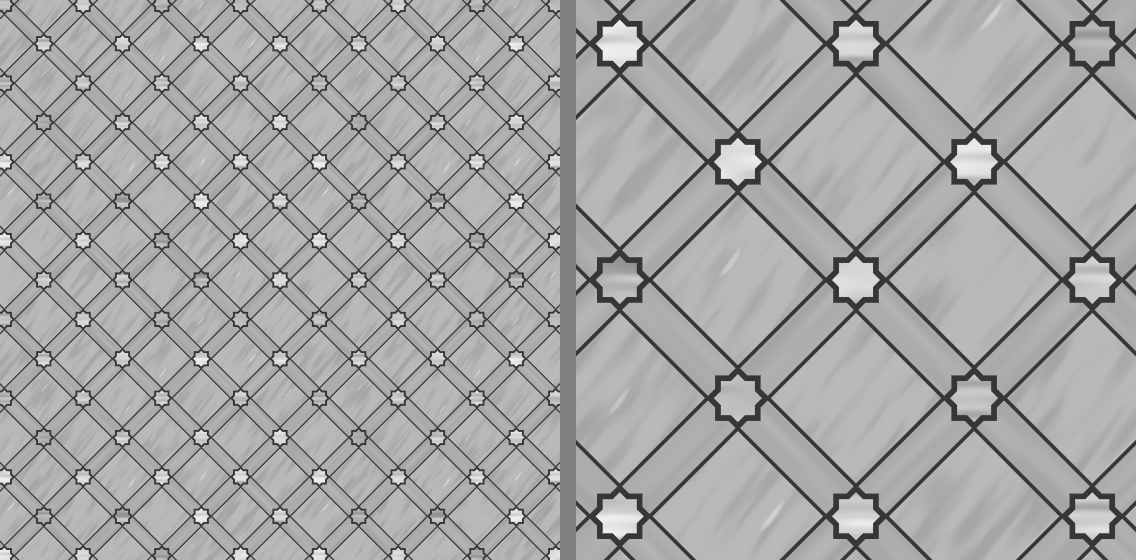
Left: the whole. Right: its middle third, enlarged.
Write a Shadertoy shader that draws this pattern.

```glsl
// Grey diagonal lattice of brushed square tiles, narrow bands and eight-pointed star studs.

#define REPEATS 7.11       // star spacings across the canvas
#define WRAP 8.0           // half-spacings before the variation recurs
#define TILE_HALF 0.372    // half side of a tile, in lattice cells
#define STAR_HALF 0.119    // half side of the two squares forming a star
#define TILE_LINE 0.011    // half width of the tile outline
#define STAR_LINE 0.017    // half width of the star outline
#define TILE_GREY 0.720
#define BAND_GREY 0.672
#define STAR_GREY 0.780
#define LINE_GREY 0.210
#define FLECK_CHANCE 0.30

float hash(vec2 p) {
    vec3 h = fract(vec3(p.xyx) * 0.1031);
    h += dot(h, h.yzx + 33.33);
    return fract((h.x + h.y) * h.z);
}

float noise(vec2 p) {
    vec2 cell = floor(p), t = fract(p);
    t = t * t * (3.0 - 2.0 * t);
    float low = mix(hash(cell), hash(cell + vec2(1, 0)), t.x);
    float high = mix(hash(cell + vec2(0, 1)), hash(cell + vec2(1, 1)), t.x);
    return mix(low, high, t.y);
}

// Random value of a lattice cell, recurring along the canvas axes
float cellRandom(vec2 id, float seed) {
    return hash(mod(vec2(id.x + id.y, id.x - id.y), WRAP) + seed);
}

// Coverage of the region where d is negative
float fill(float d, float pixel) {
    return smoothstep(0.6, -0.6, d / pixel);
}

// Brushed streaks, with a pale tapered fleck on some tiles
float tileShade(vec2 local, vec2 id) {
    float seed = cellRandom(id, 11.0);
    vec2 grain = vec2(local.x, local.y + 0.14 * local.x
               + 0.03 * noise(local * 3.0 + 40.0 * seed));
    vec2 shift = vec2(90.0, 57.0) * seed;
    float streak = 0.65 * noise(grain * vec2(2.2, 12.0) + shift)
                 + 0.35 * noise(grain * vec2(4.0, 27.0) + shift + 19.0);
    float grey = TILE_GREY - 0.065 * smoothstep(0.42, 0.85, streak)
               + 0.025 * (0.5 - streak);

    vec2 center = vec2(cellRandom(id, 23.0), cellRandom(id, 37.0)) - 0.5;
    vec2 d = (grain - 0.45 * center) / vec2(0.14, 0.024);
    d.y += 0.4 * d.x * d.x;
    float fleck = smoothstep(1.0, 0.3, length(d));
    return grey + 0.10 * fleck * step(cellRandom(id, 51.0), FLECK_CHANCE);
}

// Lengthwise ridges along a band
float bandShade(float along, float across, float seed) {
    float ridge = noise(vec2(along * 1.6, across * 19.0) + 70.0 * seed);
    float crown = smoothstep(0.10, 0.0, abs(across));
    return BAND_GREY + 0.055 * (ridge - 0.5) + 0.025 * (crown - 0.4);
}

// Horizontal metallic bands in a star
float starShade(vec2 local, vec2 id) {
    float seed = cellRandom(id, 71.0);
    vec2 upright = 0.5 * vec2(local.x + local.y, local.x - local.y);
    upright.y += 0.5 * upright.x * upright.x;
    float sheen = noise(upright * vec2(3.0, 30.0) + 60.0 * seed);
    float tone = cellRandom(id, 83.0);
    return STAR_GREY + 0.24 * (tone - 0.5) + 0.24 * (sheen - 0.5);
}

void mainImage(out vec4 fragColor, in vec2 fragCoord) {
    // Diagonal lattice with a star on every integer point
    vec2 p = (fragCoord - 0.5 * iResolution.xy) / iResolution.y * REPEATS;
    vec2 q = vec2(p.x + p.y, p.x - p.y);
    float pixel = 1.41421 * REPEATS / iResolution.y;

    vec2 tileId = floor(q), starId = floor(q + 0.5);
    vec2 inTile = q - tileId - 0.5, inStar = q - starId;
    vec2 a = abs(inStar);

    // Bands
    bool alongX = a.y < a.x;
    vec2 bandId = alongX ? vec2(tileId.x, starId.y) : vec2(starId.x, tileId.y);
    vec2 axes = alongX ? vec2(q.x - tileId.x, inStar.y)
                       : vec2(q.y - tileId.y, inStar.x);
    float grey = bandShade(axes.x, axes.y, cellRandom(bandId, alongX ? 97.0 : 113.0));

    // Tiles and their outlines
    float tile = max(abs(inTile.x), abs(inTile.y)) - TILE_HALF;
    grey = mix(grey, tileShade(inTile, tileId), fill(tile, pixel));
    grey = mix(grey, LINE_GREY, fill(abs(tile) - TILE_LINE, pixel));

    // Stars: union of an upright and a turned square
    float star = min(max(a.x, a.y), (a.x + a.y) * 0.70711) - STAR_HALF;
    grey = mix(grey, starShade(inStar, starId), fill(star, pixel));
    grey = mix(grey, LINE_GREY, fill(abs(star) - STAR_LINE, pixel));

    fragColor = vec4(vec3(clamp(grey, 0.0, 1.0)), 1.0);
}
```
